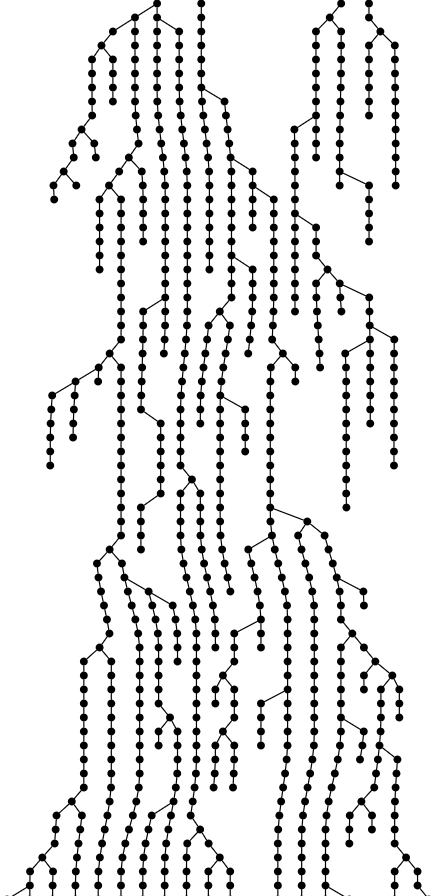
This pattern is drawn by a Shadertoy shader. Its source:

```glsl
#define ROWS 64.0          // generations from top to bottom
#define COLUMNS 20         // lanes across the canvas
#define LANE_WIDTH 1.63    // lane spacing, in row heights
#define DOT_RADIUS 0.28    // in row heights
#define LINE_WIDTH 0.085   // in row heights
#define ROOTS 0x18280u     // lanes that are alive at the top, one bit each
#define SPREAD_ROWS 14     // first generations, which branch more often
#define DRIFT 1.0          // sideways bend of the chains, in lanes
#define SEED 7321

const uint LANES = (1u << COLUMNS) - 1u;

// One generation: a bit per lane. The last four masks describe links downwards.
struct Row { uint nodes, leaders, stay, toRight, toLeft, fork; };

uint randomBits(int row, int key) {
    uint h = uint(row * 16 + key + SEED);
    h ^= h >> 16; h *= 0x7feb352du;
    h ^= h >> 15; h *= 0x846ca68bu;
    return h ^ (h >> 16);
}

// Every bit is set with probability 1 / 2^halvings.
uint rareBits(int row, int key, int halvings) {
    uint mask = LANES;
    for (int i = 0; i < halvings; i++) mask &= randomBits(row, key + i);
    return mask;
}

// Decide which nodes continue and which ones branch into a free lane.
Row grow(uint nodes, uint leaders, uint before, int row) {
    int halvings = row < SPREAD_ROWS ? 2 : 3;
    uint twigDeath = rareBits(row, 0, 3);
    uint leaderDeath = twigDeath & rareBits(row, 3, 2);
    uint death = ((leaders & leaderDeath) | (~leaders & twigDeath)) & before;
    uint open = LANES & ~(nodes | before);
    uint bornRight = (nodes << 1) & open & rareBits(row, 5, halvings);
    uint bornLeft = (nodes >> 1) & open & rareBits(row, 8, halvings) & ~bornRight;
    uint stay = nodes & ~death;
    uint toRight = bornRight >> 1;
    uint toLeft = bornLeft << 1;
    uint fork = stay & (toRight ^ toLeft) & randomBits(row, 11);
    return Row(nodes, leaders, stay, toRight, toLeft, fork);
}

Row nextRow(Row r, int row) {
    uint born = (r.toRight << 1) | (r.toLeft >> 1);
    uint leaders = (r.leaders & r.stay) | (born & rareBits(row, 12, 2));
    return grow(r.stay | born, leaders, r.nodes, row);
}

bool has(uint mask, int lane) {
    return lane >= 0 && lane < COLUMNS && ((mask >> lane) & 1u) == 1u;
}

float latticeDrift(int row, int column) {
    float v = float(randomBits(1000 + row, column) & 0xFFFFu) / 32767.5 - 1.0;
    return v * v * v;
}

// Mostly straight lanes with a smooth bend now and then.
float drift(int lane, int row) {
    float u = float(lane) / 5.0;
    float t = (float(row) + 0.35 * float(lane)) / 16.0;
    int i = int(floor(u)), j = int(floor(t));
    float bend = smoothstep(0.55, 1.0, fract(t));
    float left = mix(latticeDrift(j, i), latticeDrift(j + 1, i), bend);
    float right = mix(latticeDrift(j, i + 1), latticeDrift(j + 1, i + 1), bend);
    float border = min(1.0, float(min(lane, COLUMNS - 1 - lane)) / 5.0);
    return DRIFT * border * mix(left, right, fract(u));
}

// A forking node sits midway between its two children.
vec2 nodePosition(Row r, int lane, int row) {
    float x = float(lane) + drift(lane, row);
    if (has(r.fork, lane)) x += has(r.toRight, lane) ? 0.5 : -0.5;
    return vec2(0.5 + LANE_WIDTH * x, float(row) + 0.25);
}

float segmentDistance(vec2 p, vec2 a, vec2 b) {
    vec2 ab = b - a;
    return length(p - a - ab * clamp(dot(p - a, ab) / dot(ab, ab), 0.0, 1.0));
}

void mainImage(out vec4 fragColor, in vec2 fragCoord) {
    float pixel = ROWS / iResolution.y;
    vec2 p = vec2(fragCoord.x, iResolution.y - fragCoord.y) * pixel;
    int row = int(floor(p.y - 0.25));

    // Grow the forest down to the two generations around this point.
    Row above = Row(0u, 0u, 0u, 0u, 0u, 0u);
    Row below = grow(ROOTS, ROOTS, 0u, 0);
    for (int i = 0; i <= row; i++) {
        above = below;
        below = nextRow(above, i + 1);
    }

    // Nearest dot and nearest link.
    float dots = 1e3, links = 1e3;
    int center = int(floor((p.x - 0.5) / LANE_WIDTH + 0.5));
    for (int lane = center - 3; lane <= center + 3; lane++) {
        if (has(below.nodes, lane))
            dots = min(dots, length(p - nodePosition(below, lane, row + 1)));
        if (!has(above.nodes, lane)) continue;
        vec2 a = nodePosition(above, lane, row);
        dots = min(dots, length(p - a));
        for (int side = -1; side <= 1; side++) {
            uint mask = side == 0 ? above.stay : side > 0 ? above.toRight : above.toLeft;
            if (has(mask, lane))
                links = min(links, segmentDistance(p, a, nodePosition(below, lane + side, row + 1)));
        }
    }

    float shape = min(dots - DOT_RADIUS, links - 0.5 * LINE_WIDTH);
    float ink = clamp(0.5 - shape / pixel, 0.0, 1.0);
    fragColor = vec4(vec3(1.0 - ink), 1.0);
}
```
